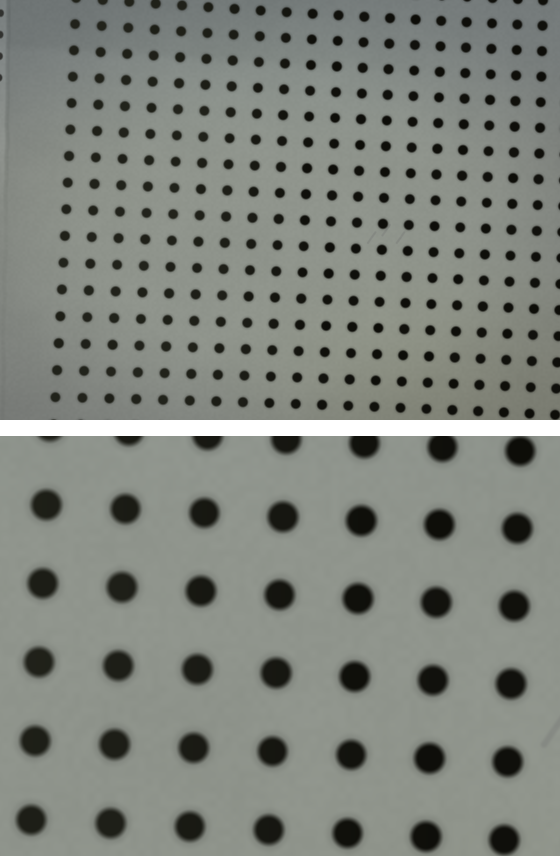
Top: the whole. Bottom: its middle third, enlarged.
This pattern is drawn by a Shadertoy shader. Its source:

```glsl
// A tilted, slightly bent grid of soft dark holes punched in a dim grey-green panel.

float hash(vec2 p) {
    return fract(sin(dot(p, vec2(127.1, 311.7))) * 43758.5453);
}

float valueNoise(vec2 p) {
    vec2 cell = floor(p), f = fract(p);
    f = f * f * (3.0 - 2.0 * f);
    return mix(mix(hash(cell), hash(cell + vec2(1, 0)), f.x),
               mix(hash(cell + vec2(0, 1)), hash(cell + vec2(1, 1)), f.x), f.y);
}

float segmentDistance(vec2 p, vec2 a, vec2 b) {
    vec2 ab = b - a;
    return length(p - a - ab * clamp(dot(p - a, ab) / dot(ab, ab), 0.0, 1.0));
}

// Panel position of lattice node (column, row), with lens bend and perspective.
vec2 latticeToPanel(vec2 n) {
    float x = 2.861 + (1.016 + 0.0011 * n.y) * n.x - 0.00155 * n.x * n.x
            - 0.0417 * n.y - 0.00085 * n.y * n.y;
    float y = 0.917 + n.y + 0.0011 * n.y * n.y + (0.0722 - 0.0036 * n.y) * n.x
            + (0.00011 * n.y - 0.00083) * n.x * n.x;
    return vec2(x, y);
}

// Inverse of the mapping above, by fixed-point steps.
vec2 panelToLattice(vec2 p) {
    vec2 n = p - vec2(2.861, 0.917);
    for (int i = 0; i < 6; i++) n += p - latticeToPanel(n);
    return n;
}

vec3 panelColor(vec2 p, vec2 uv) {
    // Light pool in the middle, cool top and warm lower right
    float pool = 1.0 - smoothstep(0.28, 0.72, length((uv - vec2(0.49, 0.54)) * vec2(1.0, 1.1)));
    vec3 color = mix(vec3(0.47, 0.482, 0.468), vec3(0.56, 0.58, 0.548), pool);
    color += vec3(-0.012, 0.0, 0.014) * (1.0 - smoothstep(0.0, 0.45, uv.y));
    color += vec3(0.008, 0.004, -0.025) * smoothstep(0.5, 1.0, uv.y) * smoothstep(0.3, 0.8, uv.x);

    // Faint shadow band along the top
    float bandEdge = 1.75 + 0.06 * p.x;
    color -= 0.022 * (1.0 - smoothstep(bandEdge - 0.25, bandEdge + 0.25, p.y))
                   * (1.0 - smoothstep(0.4, 0.9, uv.x));

    // Bright worn rim at the left, with a thin seam beside it
    float rimX = 0.34 - 0.015 * p.y + 0.06 * (valueNoise(vec2(3.0, p.y * 1.5)) - 0.5);
    float rimFade = 1.0 - smoothstep(5.0, 9.0, p.y);
    color += 0.05 * rimFade * (1.0 - smoothstep(rimX - 0.15, rimX + 0.1, p.x));
    color -= 0.035 * (0.4 + 0.6 * rimFade) * (1.0 - smoothstep(0.02, 0.13, abs(p.x - rimX)));

    // Light scuffs right of the middle
    for (int i = 0; i < 3; i++) {
        float k = float(i);
        vec2 start = vec2(14.02 + 0.55 * k, 9.25 - 0.28 * k + 0.28 * k * (k - 1.0));
        float d = segmentDistance(p, start, start + vec2(0.28, -0.4));
        color -= vec3(0.04, 0.045, 0.035) * (1.0 - smoothstep(0.01, 0.07, d));
    }

    // Mottle and fine grain
    color += 0.012 * (valueNoise(p * 0.9) - 0.5) + 0.014 * (valueNoise(p * 11.0) - 0.5);
    return color;
}

void mainImage(out vec4 fragColor, in vec2 fragCoord) {
    // One unit is a sixteenth of the height; y runs downward
    vec2 uv = vec2(fragCoord.x, iResolution.y - fragCoord.y) / iResolution.xy;
    vec2 p = uv * vec2(iResolution.x / iResolution.y, 1.0) * 16.0;
    float pixel = 16.0 / iResolution.y;
    vec3 color = panelColor(p, uv);

    // Main holes, faded slightly toward the left
    vec2 node = floor(panelToLattice(p) + 0.5);
    node.x = max(node.x, 0.0);
    float radius = 0.186 + 0.008 * (hash(node) - 0.5);
    float d = length(p - latticeToPanel(node)) - radius;
    float soft = max(0.048, pixel);
    float hole = 1.0 - smoothstep(-soft, soft, d);
    vec3 holeColor = mix(vec3(0.125, 0.13, 0.1), vec3(0.06, 0.06, 0.042),
                         smoothstep(0.3, 0.62, uv.x));
    holeColor += 0.02 * (hash(node + 7.3) - 0.5);
    color *= 1.0 - 0.1 * (1.0 - smoothstep(0.0, 0.13, d));
    color = mix(color, holeColor, hole);

    // Holes of the adjoining edge, cut off at the left border
    float edgeRow = clamp(floor((p.y - 0.5) / 0.82 + 0.5), 0.0, 3.0);
    float edgeD = length((p - vec2(0.03 - 0.02 * edgeRow, 0.5 + 0.82 * edgeRow)) * vec2(1.2, 1.0)) - 0.14;
    color = mix(color, vec3(0.16, 0.16, 0.15), 0.9 * (1.0 - smoothstep(-soft, soft, edgeD)));

    fragColor = vec4(clamp(color, 0.0, 1.0), 1.0);
}
```
